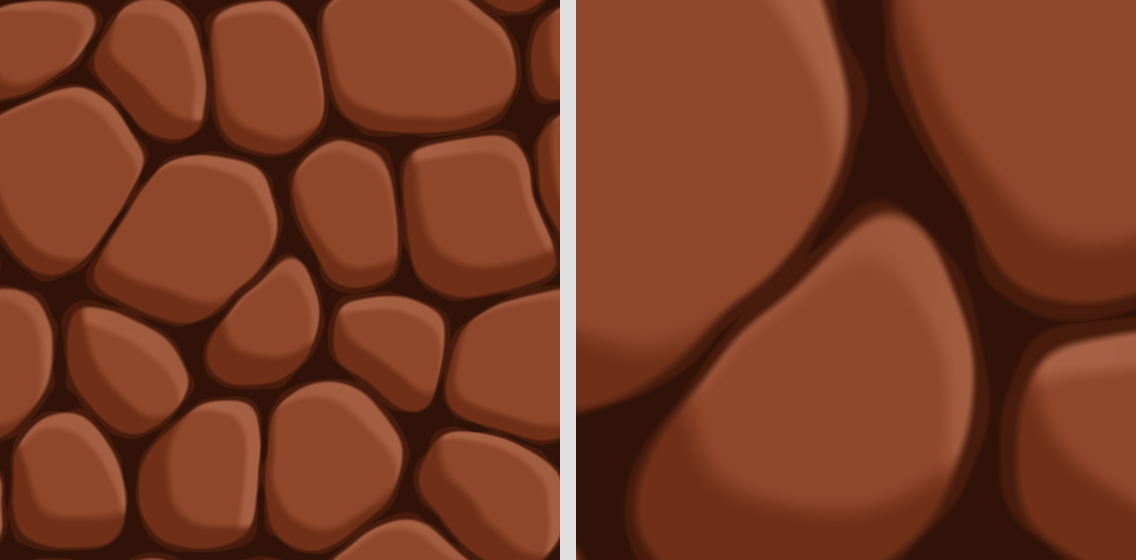
Left, the full canvas; right, a detail of the centre.
Give the GLSL for this texture, as a three.js fragment shader.

```glsl
// Seamless hand-painted wall of rounded red-brown stones with dark gaps.
varying vec2 vUv;

#define CELLS 4.0        // stones per side, even so staggered rows wrap
#define JITTER 0.55      // scatter of the stone centres
#define SIZE_SPREAD 0.42 // difference between small and large stones
#define ROUNDING 0.095   // corner radius
#define GAP 0.026        // half width of the joints
#define WARP 0.16        // bend of the outlines
#define SHADE_WIDTH 0.22 // shaded rim, lower left
#define LIGHT_WIDTH 0.14 // lit rim, upper right

const vec3 FACE = vec3(0.56, 0.28, 0.17);
const vec3 SHADE = vec3(0.44, 0.19, 0.095);
const vec3 LIGHT = vec3(0.65, 0.38, 0.27);
const vec3 JOINT = vec3(0.28, 0.11, 0.05);
const vec3 CRACK = vec3(0.19, 0.07, 0.03);

float hash(vec2 p) {
  return fract(sin(dot(p, vec2(127.1, 311.7))) * 43758.5453);
}

// Value noise that wraps after a whole number of periods across the canvas.
float noise(vec2 uv, float period, float seed) {
  vec2 p = uv * period;
  vec2 i = floor(p);
  vec2 f = fract(p);
  f = f * f * (3.0 - 2.0 * f);
  vec2 a = mod(i, period) + seed;
  vec2 b = mod(i + 1.0, period) + seed;
  return mix(mix(hash(a), hash(vec2(b.x, a.y)), f.x),
             mix(hash(vec2(a.x, b.y)), hash(b), f.x), f.y);
}

vec2 wobble(vec2 uv, float period) {
  return vec2(noise(uv, period, 11.0), noise(uv, period, 47.0)) - 0.5;
}

// Stone centre in xy, size weight in z.
vec3 stone(vec2 cell) {
  vec2 id = mod(cell, CELLS);
  vec2 offset = vec2(hash(id + 3.0), hash(id + 71.0)) - 0.5;
  vec2 centre = cell + 0.5 + JITTER * offset;
  centre.x += 0.5 * mod(cell.y, 2.0);
  return vec3(centre, SIZE_SPREAD * hash(id + 29.0));
}

float power(vec2 p, vec3 s) {
  vec2 d = p - s.xy;
  return dot(d, d) - s.z;
}

// Cell of the stone that covers p.
vec2 findStone(vec2 p) {
  vec2 home = floor(p);
  vec2 found = home;
  float best = 100.0;
  for (int y = -2; y <= 2; y++) {
    for (int x = -2; x <= 2; x++) {
      vec2 cell = home + vec2(float(x), float(y));
      float d = power(p, stone(cell));
      if (d < best) {
        best = d;
        found = cell;
      }
    }
  }
  return found;
}

// Smooth distance inward from the outline of one stone.
float stoneDepth(vec2 p, vec2 cell) {
  vec3 own = stone(cell);
  float ownPower = power(p, own);
  float sum = 0.0;
  for (int y = -2; y <= 2; y++) {
    for (int x = -2; x <= 2; x++) {
      if (x == 0 && y == 0) continue;
      vec3 other = stone(cell + vec2(float(x), float(y)));
      float side = (power(p, other) - ownPower) / (2.0 * distance(other.xy, own.xy));
      sum += exp(-side / ROUNDING);
    }
  }
  return -ROUNDING * log(sum);
}

// One where p lies beyond the outline, with a soft painted edge.
float rim(vec2 p, vec2 cell, float softness) {
  return 1.0 - smoothstep(GAP - softness, GAP, stoneDepth(p, cell));
}

void main() {
  vec2 p = vUv * CELLS + WARP * wobble(vUv, 6.0) + 0.025 * wobble(vUv, 20.0);
  vec2 cell = findStone(p);
  vec2 id = mod(cell, CELLS);
  float depth = stoneDepth(p, cell);

  // Light from the upper right, turned a little on each stone.
  float angle = 0.95 + 0.7 * (hash(id + 53.0) - 0.5);
  vec2 toLight = vec2(cos(angle), sin(angle));
  float width = mix(0.7, 1.3, hash(id + 17.0));
  float shade = rim(p - toLight * SHADE_WIDTH * width, cell, 0.07);
  float light = rim(p + toLight * LIGHT_WIDTH * width, cell, 0.06);
  light *= mix(0.45, 1.1, noise(vUv, 8.0, 5.0));

  vec3 color = FACE * (0.99 + 0.02 * noise(vUv, 5.0, 83.0));
  color = mix(color, SHADE, shade);
  color = mix(color, LIGHT, min(light, 1.0) * (1.0 - shade));

  // Brown joints, with broken dark cracks that open at the corners.
  color = mix(JOINT, color, smoothstep(GAP - 0.012, GAP + 0.014, depth));
  float crack = mix(-0.022, 0.022, noise(vUv, 26.0, 7.0));
  color = mix(CRACK, color, smoothstep(crack - 0.008, crack + 0.008, depth));
  gl_FragColor = vec4(color, 1.0);
}
```
